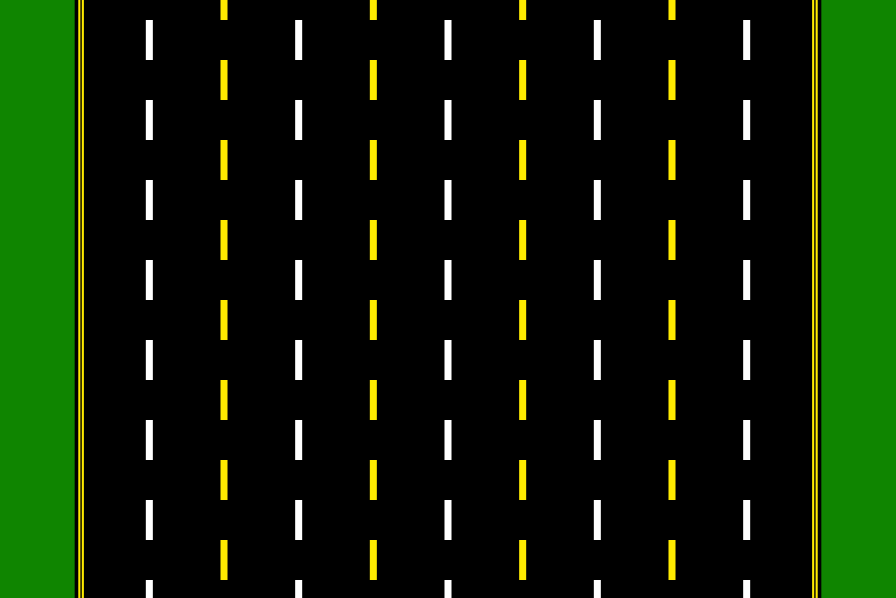
Give the GLSL for this pattern, as a Shadertoy shader.

```glsl
// Top view of a ten-lane road: staggered white and yellow dashes, double edge lines, grass verges.

// Antialiased coverage of a band around distance zero
float band(float dist, float halfWidth, float pixel) {
    return clamp((halfWidth - abs(dist)) / pixel + 0.5, 0.0, 1.0);
}

void mainImage(out vec4 fragColor, in vec2 fragCoord) {
    // Both axes are measured in canvas widths, y runs down from the top
    float pixel = 1.0 / iResolution.x;
    vec2 p = vec2(fragCoord.x, iResolution.y - fragCoord.y) * pixel;

    vec3 asphalt = vec3(0.0);
    vec3 grass = vec3(0.06, 0.52, 0.0);
    vec3 yellow = vec3(1.0, 0.92, 0.0);
    vec3 white = vec3(1.0);

    // Twelve columns: ten lanes and a verge on each side
    float lane = p.x * 12.0;
    float lanePixel = pixel * 12.0;
    float divider = floor(lane + 0.5);
    float isYellow = mod(divider, 2.0);

    // Dashes, with yellow ones shifted by half a period
    float phase = fract(p.y * 11.2 + 0.5 * isYellow) - 0.5;
    float dash = band(lane - divider, 0.047, lanePixel) * band(phase, 0.25, pixel * 11.2);
    dash *= step(1.5, divider) * step(divider, 10.5);
    vec3 color = mix(asphalt, mix(white, yellow, isYellow), dash);

    // Double edge lines, mirrored about the road centre
    float fromSide = 6.0 - abs(lane - 6.0);
    float edgeLine = band(abs(fromSide - 1.086) - 0.0235, 0.014, lanePixel);
    color = mix(color, yellow, edgeLine);

    // Grass verges
    color = mix(color, grass, band(fromSide, 1.0, lanePixel));

    fragColor = vec4(color, 1.0);
}
```
